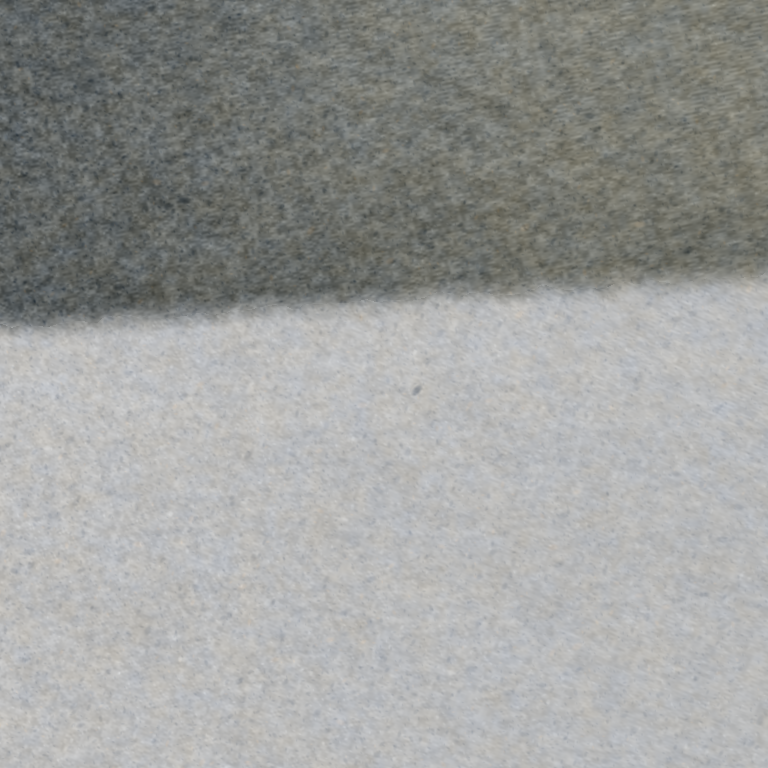
Write a Shadertoy shader that draws this texture.

```glsl
// Speckled stone-like surface: a dark shaded band above a pale lit slab,
// parted by a soft, slightly rising edge. Layered value noise gives the grain;
// jittered cells scatter small slanted flecks of dark, pale and warm grit.

#define EDGE_LEFT 0.576     // height of the shadow edge at the left side
#define EDGE_RISE 0.067     // climb of the edge across the canvas
#define EDGE_SOFT 0.026     // half width of the penumbra
#define GRAIN_SCALE 155.0   // cells of the middle grain across the canvas
#define GRAIN_DARK 0.30     // grain contrast in the shade
#define GRAIN_LIGHT 0.155   // grain contrast in the light
#define FLECK_LAYERS 3
#define FLECK_SCALE 38.0    // cells of the coarsest flecks

float hash(vec2 p) {
    return fract(sin(dot(p, vec2(127.1, 311.7))) * 43758.5453);
}

float valueNoise(vec2 p) {
    vec2 cell = floor(p), f = fract(p);
    f = f * f * (3.0 - 2.0 * f);
    float low = mix(hash(cell), hash(cell + vec2(1.0, 0.0)), f.x);
    float high = mix(hash(cell + vec2(0.0, 1.0)), hash(cell + 1.0), f.x);
    return mix(low, high, f.y);
}

vec2 rotate(vec2 p, float angle) {
    float c = cos(angle), s = sin(angle);
    return vec2(c * p.x + s * p.y, c * p.y - s * p.x);
}

// Signed grain from coarse mottling to fine grit, centred on zero.
float grain(vec2 p) {
    float sum = 0.40 * (valueNoise(p * GRAIN_SCALE) - 0.5);
    sum += 0.40 * (valueNoise(p * GRAIN_SCALE * 1.9 + 17.3) - 0.5);
    sum += 0.22 * (valueNoise(p * GRAIN_SCALE * 0.45 + 41.7) - 0.5);
    sum += 0.12 * (valueNoise(p * GRAIN_SCALE * 0.13 + 73.1) - 0.5);
    return sum;
}

// One jittered elliptical fleck in some cells: x is cover, y its random kind.
vec2 fleck(vec2 p, float seed, float blur) {
    vec2 cell = floor(p);
    vec2 key = cell + seed;
    vec2 center = 0.3 + 0.4 * vec2(hash(key + 3.1), hash(key + 8.7));
    float radius = mix(0.08, 0.19, hash(key + 5.3));
    float angle = 1.8 * (hash(key + 9.2) - 0.5);
    vec2 d = rotate(fract(p) - center, angle) * vec2(0.75, 1.25);
    float cover = 1.0 - smoothstep(radius - blur, radius + blur, length(d));
    return vec2(cover * step(0.55, hash(key + 1.9)), hash(key + 6.4));
}

void mainImage(out vec4 fragColor, in vec2 fragCoord) {
    vec2 uv = fragCoord / iResolution.xy;
    vec2 p = fragCoord / iResolution.y;

    // Soft shadow edge, slightly roughened by the surface
    float edge = EDGE_LEFT + EDGE_RISE * uv.x;
    float wobble = 0.010 * (valueNoise(p * 65.0) - 0.5)
                 + 0.007 * (valueNoise(p * 17.0) - 0.5);
    float above = uv.y - edge + wobble;
    float shade = smoothstep(-EDGE_SOFT, EDGE_SOFT, above);

    // Broad colour of both parts
    vec3 darkTone = mix(vec3(0.365, 0.382, 0.380), vec3(0.458, 0.460, 0.425),
                        smoothstep(-0.1, 0.95, uv.x));
    darkTone += 0.045 * smoothstep(0.0, 0.28, above) * smoothstep(0.0, 0.45, uv.x);
    darkTone -= 0.025 * exp(-above * above * 250.0);
    vec3 lightTone = mix(vec3(0.738, 0.738, 0.736), vec3(0.718, 0.722, 0.724), uv.x);
    lightTone += 0.014 * exp(-pow((uv.y - edge + 0.10) / 0.09, 2.0));
    vec3 color = mix(lightTone, darkTone, shade);

    // Grain, drawn out a little along the slant of the surface
    float slant = mix(-0.35, 0.25, smoothstep(0.25, 0.7, uv.y));
    vec2 stretch = mix(vec2(0.9, 1.1), vec2(0.75, 1.2), uv.x);
    vec2 q = mix(rotate(p, -0.35), rotate(p, 0.25), step(0.0, above)) * stretch;
    q.y += 0.02 * slant;
    float sharpness = mix(1.0, 0.78, uv.x);
    float contrast = mix(GRAIN_LIGHT, GRAIN_DARK, shade) * sharpness;
    color += grain(q) * contrast;

    // Faint cool and warm mottling
    float tint = valueNoise(p * 85.0 + 5.0) + valueNoise(p * 34.0 + 29.0) - 1.0;
    color += tint * vec3(0.016, 0.002, -0.022);

    // Scattered flecks: mostly dark blue-grey, some pale, few warm
    for (int i = 0; i < FLECK_LAYERS; i++) {
        float scale = FLECK_SCALE * pow(1.7, float(i));
        float blur = 0.06 + 0.7 * scale / iResolution.y;
        vec2 spot = fleck(rotate(p, 0.4 + float(i)) * scale, 13.0 * float(i), blur);
        vec3 change = vec3(-0.085, -0.075, -0.060);
        if (spot.y > 0.66) change = vec3(0.055, 0.058, 0.060);
        if (spot.y > 0.93) change = vec3(0.060, 0.025, -0.010);
        color += change * spot.x * mix(0.65, 0.85, shade) * sharpness;
    }

    // Single larger dark chip on the pale slab
    vec2 chip = rotate(p - vec2(0.543, 0.492), 0.8) * vec2(0.8, 1.4);
    color -= vec3(0.20, 0.18, 0.15) * (1.0 - smoothstep(0.002, 0.009, length(chip)));

    fragColor = vec4(clamp(color, 0.0, 1.0), 1.0);
}
```
